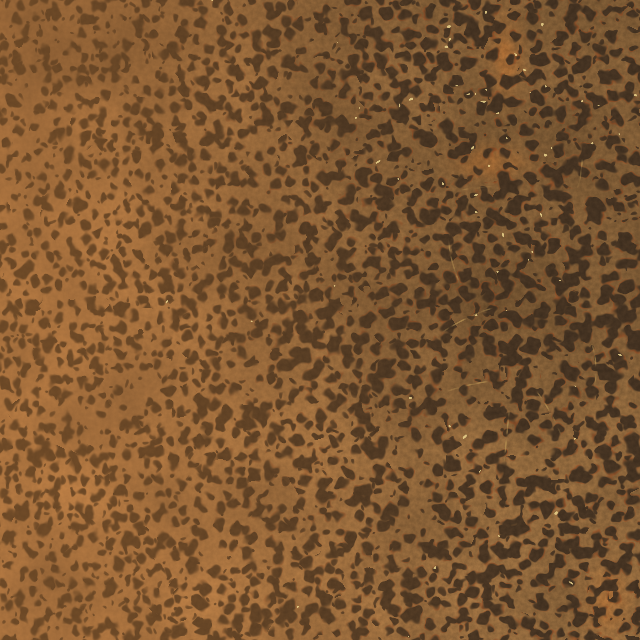
This texture is drawn by a WebGL 2 fragment shader. Its source:

```glsl
#version 300 es
precision highp float;
// Mottled amber surface covered in soft dark spots that merge into short chains.
// Spots are jittered-cell blobs summed into a field; focus and darkness rise to
// the right, where rusty rims, pale flecks and thin fibres appear.

uniform vec2 u_resolution;
out vec4 outColor;

vec2 hash2(vec2 p) {
  vec3 q = fract(p.xyx * vec3(0.1031, 0.1030, 0.0973));
  q += dot(q, q.yzx + 33.33);
  return fract((q.xx + q.yz) * q.zy);
}

float gradientNoise(vec2 p) {
  vec2 cell = floor(p), f = fract(p);
  vec2 u = f * f * f * (f * (f * 6.0 - 15.0) + 10.0);
  vec4 corner;
  for (int i = 0; i < 4; i++) {
    vec2 o = vec2(i & 1, i >> 1);
    float angle = 6.2832 * hash2(cell + o + 71.0).x;
    corner[i] = dot(vec2(cos(angle), sin(angle)), f - o);
  }
  return mix(mix(corner.x, corner.y, u.x), mix(corner.z, corner.w, u.x), u.y);
}

float fbm(vec2 p) {
  float sum = 0.0, amplitude = 1.0;
  for (int i = 0; i < 3; i++) {
    sum += amplitude * gradientNoise(p);
    p = p * 2.03 + 17.0;
    amplitude *= 0.5;
  }
  return sum;
}

// Sum of flat-topped blobs, one per occupied jittered cell
float blobField(vec2 p, float radius, float presence, float seed) {
  vec2 cell = floor(p);
  float field = 0.0;
  for (int y = -1; y <= 1; y++) {
    for (int x = -1; x <= 1; x++) {
      vec2 id = cell + vec2(x, y);
      vec2 jitter = hash2(id + seed);
      vec2 traits = hash2(id + seed + 137.0);
      vec2 d = p - id - 0.5 - 0.85 * (jitter - 0.5);
      float r = radius * mix(0.72, 1.25, traits.x);
      float q = dot(d, d) / (r * r);
      field += step(traits.y, presence) * exp(-q * q);
    }
  }
  return field;
}

// Soft elliptical patch
float patchMask(vec2 p, vec2 centre, vec2 size) {
  vec2 d = (p - centre) / size;
  return exp(-dot(d, d));
}

// Thin bent hair with faded ends
float fibre(vec2 p, vec2 centre, float angle, float halfLength, float bend) {
  float c = cos(angle), s = sin(angle);
  vec2 d = mat2(c, -s, s, c) * (p - centre);
  float offset = abs(d.y - bend * d.x * d.x);
  return (1.0 - smoothstep(0.0004, 0.0018, offset))
       * (1.0 - smoothstep(0.6 * halfLength, halfLength, abs(d.x)));
}

void main() {
  vec2 uv = gl_FragCoord.xy / u_resolution;
  float focus = smoothstep(0.05, 0.85, uv.x + 0.12 * (uv.y - 0.5));
  float clouds = fbm(uv * 7.0);
  float grain = fbm(uv * 120.0);

  // Bare patches and the shaded region
  float bare = patchMask(uv, vec2(0.79, 0.91), vec2(0.025, 0.06))
             + patchMask(uv, vec2(0.77, 0.745), vec2(0.05, 0.025))
             + patchMask(uv, vec2(0.95, 0.06), vec2(0.03, 0.05));
  bare *= 0.8 + 0.6 * gradientNoise(uv * 40.0);
  float shade = patchMask(uv, vec2(0.8, 0.58), vec2(0.4, 0.23));
  float paleBand = patchMask(uv, vec2(0.68, 0.3), vec2(0.3, 0.04));

  // Spot field, with finer columns towards the left
  vec2 warp = vec2(gradientNoise(uv * 65.0), gradientNoise(uv * 65.0 + 31.0));
  vec2 grid = vec2(60.0 * uv.x - 9.0 * uv.x * uv.x, 50.0 * uv.y) + 0.4 * warp;
  float presence = 0.83 + 0.35 * clouds + 0.08 * shade - 0.6 * bare - 0.15 * paleBand;
  float field = blobField(grid, mix(0.39, 0.42, focus), presence, 5.0);
  field += 0.75 * blobField(grid * 1.7 + 9.0, 0.32, 0.27 - 0.3 * bare, 53.0);
  float edge = field + 0.12 * grain * focus;
  float spot = smoothstep(mix(0.02, 0.2, focus), mix(1.0, 0.85, focus), edge);
  float rim = smoothstep(0.05, 0.3, edge) * (1.0 - smoothstep(0.35, 0.75, edge));

  // Ground, rims and spots
  vec3 ground = mix(vec3(0.67, 0.45, 0.245), vec3(0.56, 0.405, 0.235), focus);
  ground *= 1.0 + 0.13 * clouds - 0.16 * shade + 0.06 * paleBand;
  ground *= 1.0 - 0.1 * smoothstep(0.65, 1.0, uv.y);
  ground = mix(ground, vec3(0.72, 0.44, 0.2), 0.65 * clamp(bare, 0.0, 1.0));
  float rust = rim * focus * smoothstep(-0.25, 0.45, gradientNoise(uv * 55.0 + 7.0));
  vec3 color = mix(ground, vec3(0.56, 0.27, 0.12), 0.6 * rust);
  vec3 spotColor = mix(vec3(0.41, 0.275, 0.145), vec3(0.25, 0.185, 0.125), focus);
  color = mix(color, spotColor, 0.94 * spot);
  color *= 1.0 + grain * mix(0.05, 0.15, focus);

  // Pale flecks, gathered at the upper right
  float cluster = patchMask(uv, vec2(0.76, 0.82), vec2(0.19, 0.15));
  float fleckField = blobField(uv * 60.0 + 0.5 * warp, 0.13, 0.012 * focus + 0.11 * cluster, 211.0);
  color = mix(color, vec3(0.92, 0.83, 0.55), 0.85 * smoothstep(0.2, 0.8, fleckField));

  // Scattered fibres
  for (int i = 0; i < 8; i++) {
    vec2 a = hash2(vec2(i, 19)), b = hash2(vec2(i, 43));
    vec2 centre = vec2(0.64, 0.24) + a * vec2(0.31, 0.54);
    float hair = fibre(uv, centre, 3.1416 * b.x, mix(0.02, 0.055, b.y), 8.0 * (a.x - 0.5));
    hair *= smoothstep(-0.3, 0.3, gradientNoise(uv * 70.0));
    color = mix(color, vec3(0.76, 0.61, 0.34), 0.6 * hair);
  }
  outColor = vec4(clamp(color, 0.0, 1.0), 1.0);
}
```
